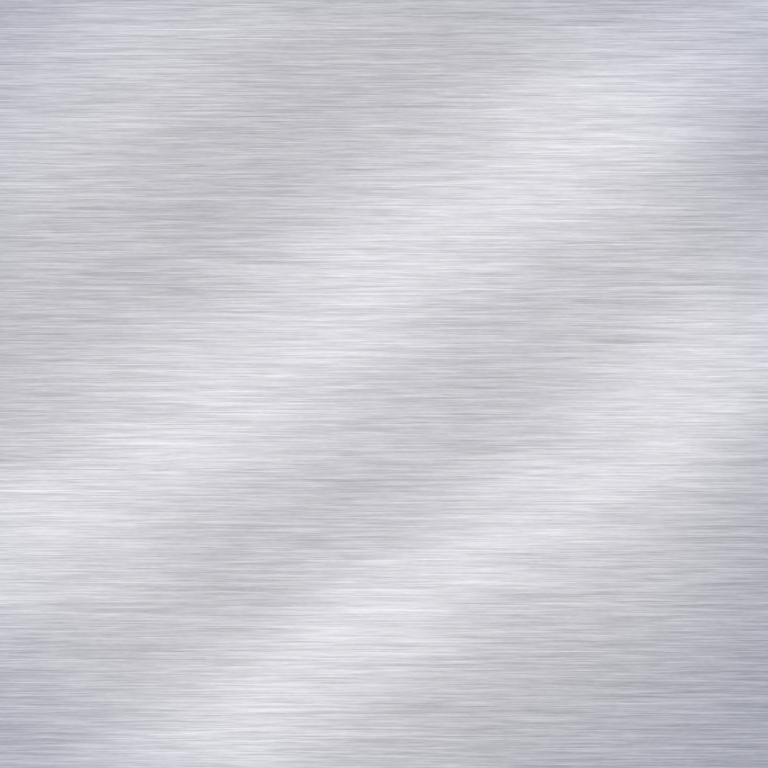
This texture is drawn by a WebGL 2 fragment shader. Its source:

```glsl
#version 300 es
precision highp float;
// Brushed metal sheet: hair-fine horizontal streaks over soft diagonal sheen.
// Streaks are layers of stretched row noise; the sheen is a sum of Gaussian
// bands, and the corners fall off into a cooler, darker grey.

uniform vec2 u_resolution;
out vec4 fragColor;

const float BAND_SLOPE = 0.72;
const float BASE_LEVEL = 0.757;
const float BLUE_TINT = 0.023;

// Integer hash of a lattice cell, 0 to 1
float hash(ivec2 cell, int seed) {
    uint h = uint(cell.x) * 1597334677u ^ uint(cell.y) * 3812015801u;
    h ^= uint(seed) * 2654435769u;
    h = (h ^ (h >> 16)) * 2246822519u;
    h = (h ^ (h >> 13)) * 3266489917u;
    h ^= h >> 16;
    return float(h >> 8) / 16777216.0;
}

// One row of smooth noise, shifted at random so that columns never line up
float rowNoise(float x, int row, int seed) {
    x += 64.0 * hash(ivec2(row, 7), seed + 31);
    int cell = int(floor(x));
    float t = smoothstep(0.0, 1.0, fract(x));
    return mix(hash(ivec2(cell, row), seed), hash(ivec2(cell + 1, row), seed), t);
}

// Streaks around zero; frequency.x sets their length, frequency.y their thickness
float streaks(vec2 uv, vec2 frequency, int seed) {
    vec2 p = uv * frequency;
    int row = int(floor(p.y));
    float t = smoothstep(0.0, 1.0, fract(p.y));
    return mix(rowNoise(p.x, row, seed), rowNoise(p.x, row + 1, seed), t) - 0.5;
}

// Plain smooth noise around zero
float cloud(vec2 p, int seed) {
    ivec2 c = ivec2(floor(p));
    vec2 t = smoothstep(0.0, 1.0, fract(p));
    float low = mix(hash(c, seed), hash(c + ivec2(1, 0), seed), t.x);
    float high = mix(hash(c + ivec2(0, 1), seed), hash(c + ivec2(1, 1), seed), t.x);
    return mix(low, high, t.y) - 0.5;
}

float band(float d, float centre, float width) {
    float k = (d - centre) / width;
    return exp(-k * k);
}

// Diagonal reflections with edges smeared along the brushing direction
float sheen(vec2 uv) {
    float d = uv.y - BAND_SLOPE * uv.x;
    d += 0.04 * cloud(uv * vec2(4.0, 9.0), 3);
    d += 0.05 * cloud(uv * vec2(6.0, 45.0), 5);
    return 0.110 * band(d, 0.28, 0.150)
         + 0.110 * band(d, -0.17, 0.140)
         + 0.070 * band(d, 0.85, 0.160);
}

// Brushing from thin smears down to hair-fine scratches
float brushing(vec2 uv) {
    float grain = 0.035 * streaks(uv, vec2(9.0, 200.0), 12);
    grain += 0.060 * streaks(uv, vec2(11.0, 512.0), 13);
    grain += 0.065 * streaks(uv, vec2(20.0, 700.0), 14);
    grain += 0.050 * streaks(uv, vec2(42.0, 620.0), 15);
    grain += 0.025 * streaks(uv, vec2(160.0, 512.0), 16);
    return grain;
}

// Sparse hairlines: only the strongest peaks of a streak layer remain
float hairlines(vec2 uv, int seed) {
    return smoothstep(0.28, 0.48, streaks(uv, vec2(14.0, 600.0), seed));
}

float cornerShade(vec2 uv) {
    vec2 q = abs(uv - vec2(0.46, 0.5)) * 2.0;
    return smoothstep(0.85, 1.45, length(q));
}

void main() {
    vec2 uv = gl_FragCoord.xy / u_resolution;

    float level = BASE_LEVEL + sheen(uv) + brushing(uv);
    level += 0.020 * hairlines(uv, 21) - 0.025 * hairlines(uv, 22);

    // Cool fall-off towards the corners
    float shade = cornerShade(uv);
    vec3 color = vec3(level, level, level + BLUE_TINT);
    color -= shade * vec3(0.095, 0.088, 0.065);

    fragColor = vec4(clamp(color, 0.0, 1.0), 1.0);
}
```
